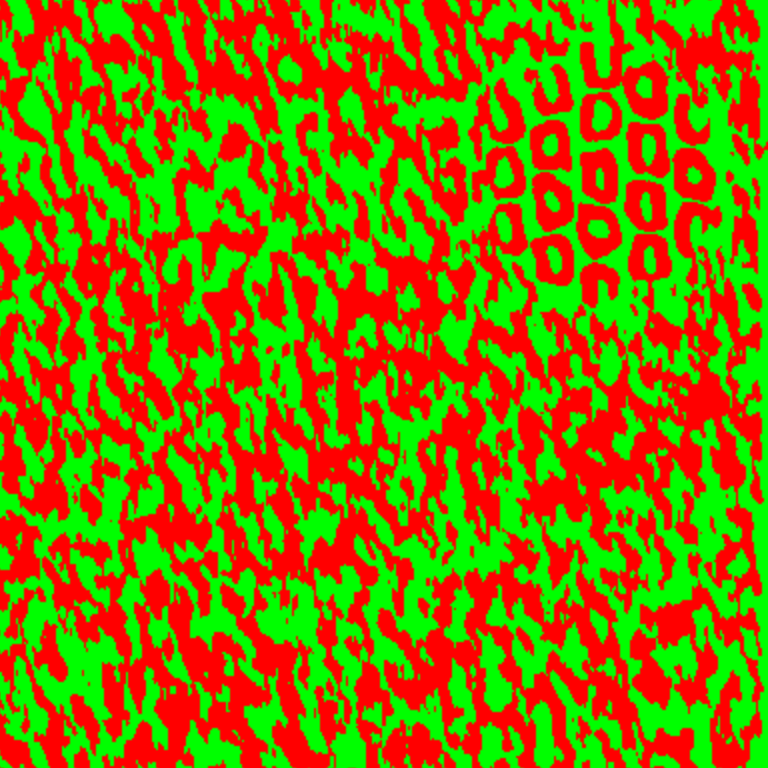
Give the GLSL for this texture, as a three.js fragment shader.

```glsl
// Red and green labyrinth of short upright strokes with a patch of ringed cells.
#define GRAIN_GRID 384.0
#define STROKE_FREQ vec2(44.0, 24.0)
#define STROKE_TILT 0.22
#define WARP_AMOUNT 0.012
#define FINE_AMOUNT 0.5
#define STREAK_AMOUNT 0.28
#define RED_BIAS 0.018
#define PATCH_CENTER vec2(0.781, 0.772)
#define PATCH_RADIUS vec2(0.157, 0.170)
#define CELL_SIZE vec2(0.062, 0.073)
#define RED vec3(1.0, 0.0, 0.0)
#define GREEN vec3(0.0, 1.0, 0.0)

varying vec2 vUv;

vec2 hash2(vec2 p) {
  vec3 h = fract(p.xyx * vec3(0.1031, 0.1030, 0.0973));
  h += dot(h, h.yzx + 33.33);
  return fract((h.xx + h.yz) * h.zy);
}

float cornerSlope(vec2 cell, vec2 corner, vec2 f) {
  return dot(hash2(cell + corner) * 2.0 - 1.0, f - corner);
}

// Gradient noise, centred on zero
float noise(vec2 p) {
  vec2 i = floor(p);
  vec2 f = p - i;
  vec2 w = f * f * f * (f * (f * 6.0 - 15.0) + 10.0);
  float low = mix(cornerSlope(i, vec2(0.0), f), cornerSlope(i, vec2(1.0, 0.0), f), w.x);
  float high = mix(cornerSlope(i, vec2(0.0, 1.0), f), cornerSlope(i, vec2(1.0), f), w.x);
  return mix(low, high, w.y);
}

// Upright, slightly leaning strokes: positive is red
float strokeField(vec2 p) {
  vec2 q = p + 10.0;
  vec2 warp = vec2(noise(q * 19.0), noise(q * 17.0 + 57.0));
  vec2 s = q + WARP_AMOUNT * warp;
  s.x += STROKE_TILT * p.y;
  float field = noise(s * STROKE_FREQ);
  field += FINE_AMOUNT * noise(s * STROKE_FREQ * 2.1 + 31.0);
  field += STREAK_AMOUNT * noise(q * vec2(160.0, 42.0));
  return field + 0.22 * noise(q * 6.0) + RED_BIAS;
}

// Staggered columns of rounded blocks, each with an upright hole
float cellField(vec2 p) {
  vec2 g = (p - PATCH_CENTER) / CELL_SIZE + 20.5;
  g += 0.16 * vec2(noise(p * 24.0 + 80.0), noise(p * 24.0 + 120.0));
  g.y += 0.5 * mod(floor(g.x), 2.0);
  vec2 id = floor(g);
  vec2 q = fract(g) - 0.5;
  vec2 jitter = hash2(id + 7.0) - 0.5;
  q.x += 0.12 * q.y;
  vec2 a = abs(q - 0.06 * jitter) / vec2(0.43, 0.46);
  float block = 1.0 - pow(dot(a * a, a), 1.0 / 3.0);
  vec2 holeSize = vec2(0.15, 0.23) * (1.0 + 0.6 * jitter.yx);
  float hole = length((q - 0.14 * jitter) / holeSize) - 1.0;
  return min(block, 0.4 * hole);
}

// Combined field, thresholded to one grain
float redGrain(vec2 p) {
  float strokes = strokeField(p);
  float reach = length((p - PATCH_CENTER) / PATCH_RADIUS);
  reach += 0.25 * noise(p * 14.0 + 200.0);
  float inside = 1.0 - smoothstep(0.9, 1.04, reach);
  float halo = smoothstep(0.88, 1.0, reach) * (1.0 - smoothstep(1.0, 1.2, reach));
  float rim = smoothstep(0.986, 0.996, p.x);
  float cells = cellField(p) + 0.2 * strokes;
  return step(0.0, mix(strokes, cells, inside) - 0.13 * halo - 0.5 * rim);
}

void main() {
  // Blend the four nearest grains for soft, slightly stepped edges
  vec2 g = vUv * GRAIN_GRID - 0.5;
  vec2 i = floor(g) + 0.5;
  vec2 f = fract(g);
  float redShare = 0.0;
  for (int y = 0; y < 2; y++) {
    for (int x = 0; x < 2; x++) {
      vec2 corner = vec2(float(x), float(y));
      vec2 weight = mix(1.0 - f, f, corner);
      redShare += weight.x * weight.y * redGrain((i + corner) / GRAIN_GRID);
    }
  }
  gl_FragColor = vec4(mix(GREEN, RED, redShare), 1.0);
}
```
